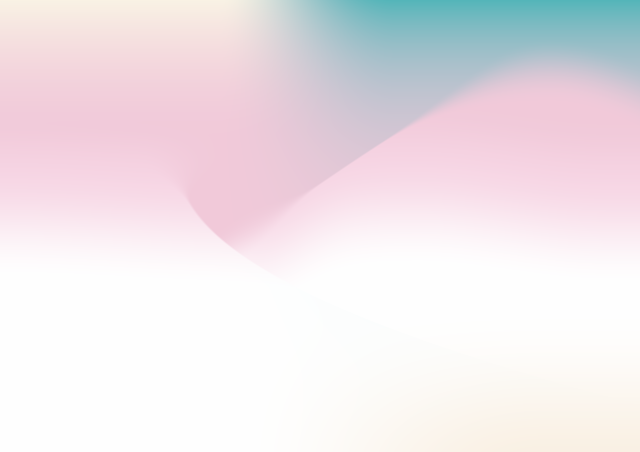
This background is drawn by a Shadertoy shader. Its source:

```glsl
// Soft folded veil: a teal and cream sky melts into dusty pink, creased by two
// curved folds, then fades to white with a warm glow in the lower right.
// Three gradient sheets are layered with masks from the fold curves.

const vec3 TEAL  = vec3(0.325, 0.710, 0.725);
const vec3 CREAM = vec3(0.975, 0.950, 0.895);
const vec3 DUSTY = vec3(0.944, 0.790, 0.852);
const vec3 BLUSH = vec3(0.966, 0.835, 0.893);
const vec3 WHITE = vec3(0.998);
const vec3 WARM  = vec3(0.976, 0.938, 0.885);

const vec2  RIDGE_PEAK  = vec2(0.86, 0.155);  // crest of the right fold
const float RIDGE_SLOPE = 1.05;
const float RIDGE_ROUND = 0.15;
const vec2  CREASE_TOP  = vec2(0.28, 0.37);   // start of the left fold
const float CREASE_BEND = 2.6;
const float TEAL_DECAY  = 5.6;
const float CREAM_DEPTH = 0.30;
const float EDGE_WIDTH  = 0.003;

// Depth of the right fold below the top edge
float ridgeDepth(float x) {
    float d = x - RIDGE_PEAK.x;
    return RIDGE_PEAK.y + RIDGE_SLOPE * (sqrt(d * d + RIDGE_ROUND * RIDGE_ROUND) - RIDGE_ROUND);
}

// Horizontal position of the left fold
float creaseX(float depth) {
    float d = max(depth - CREASE_TOP.y, 0.0);
    return CREASE_TOP.x + CREASE_BEND * d * d;
}

// Dusty pink through blush to white
vec3 pinkFade(float depth) {
    vec3 pink = mix(DUSTY, BLUSH, smoothstep(0.25, 0.40, depth));
    return mix(pink, WHITE, smoothstep(0.36, 0.62, depth));
}

float softStep(float center, float width, float v) {
    return smoothstep(center - width, center + width, v);
}

// Cream on the left and teal on the right, over a pink sheet
vec3 addSky(vec3 base, vec2 p) {
    float tealSide = smoothstep(0.34, 0.62, p.x);
    float cream = pow(max(1.0 - p.y / CREAM_DEPTH, 0.0), 1.7) * (1.0 - tealSide);
    return mix(mix(base, CREAM, cream), TEAL, tealSide * exp(-TEAL_DECAY * p.y));
}

void mainImage(out vec4 fragColor, in vec2 fragCoord) {
    // x runs right, y is the depth below the top edge, both 0 to 1
    vec2 p = fragCoord / iResolution.xy;
    p.y = 1.0 - p.y;
    float edge = max(EDGE_WIDTH, 1.0 / iResolution.y);

    // Sheets
    vec3 wedge = addSky(DUSTY, p);
    vec3 left = addSky(pinkFade(p.y - 0.005 - 0.02 * smoothstep(0.0, 0.4, p.x)), p);
    float dip = (p.x - 0.4) / 0.1;
    float waveShift = -0.02 + 0.09 * exp(-dip * dip) + 0.04 * smoothstep(0.65, 0.95, p.x);
    vec3 wave = pinkFade(p.y - waveShift);

    // The right fold is crisp in the middle and blurs toward both ends
    float ridgeWidth = edge + 0.07 * smoothstep(0.60, 0.86, p.x)
                     + 0.05 * (1.0 - smoothstep(0.38, 0.50, p.x));
    vec3 color = mix(wedge, wave, softStep(ridgeDepth(p.x), ridgeWidth, p.y));

    // The left fold sharpens as it descends
    float creaseWidth = edge + 0.06 * (1.0 - smoothstep(0.34, 0.45, p.y));
    color = mix(left, color, softStep(creaseX(p.y), creaseWidth, p.x));

    // Warm glow
    float glow = smoothstep(0.35, 0.85, p.x) * pow(smoothstep(0.62, 1.05, p.y), 1.5);
    color = mix(color, WARM, glow);

    fragColor = vec4(color, 1.0);
}
```
